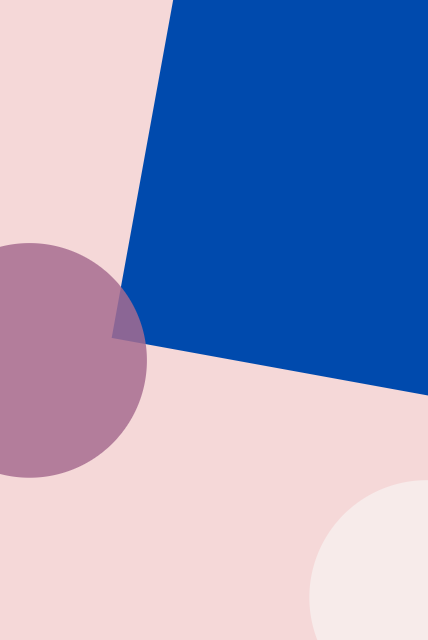
This background is drawn by a Shadertoy shader. Its source:

```glsl
// Flat paper-cut composition: a tilted blue sheet on a pink ground, overlapped
// by a translucent mauve disc, with a pale disc in the lower right corner.
// Each shape is a signed distance, antialiased and blended over the ground.

#define CANVAS_HEIGHT 1.5
#define SHEET_CORNER vec2(0.2617, 0.7080)
#define SHEET_TILT 0.1800
#define MAUVE_CENTER vec2(0.0693, 0.6553)
#define PALE_CENTER vec2(1.0000, 0.0996)
#define DISC_RADIUS 0.2750
#define MAUVE_OPACITY 0.84

const vec3 PINK  = vec3(0.961, 0.847, 0.847);
const vec3 BLUE  = vec3(0.000, 0.290, 0.680);
const vec3 MAUVE = vec3(0.651, 0.421, 0.564);
const vec3 PALE  = vec3(0.968, 0.920, 0.917);

float discDistance(vec2 p, vec2 center) {
    return length(p - center) - DISC_RADIUS;
}

// Quadrant opening up and right from its corner, turned clockwise by the tilt
float sheetDistance(vec2 p) {
    float c = cos(SHEET_TILT), s = sin(SHEET_TILT);
    vec2 d = p - SHEET_CORNER;
    vec2 q = vec2(c * d.x - s * d.y, s * d.x + c * d.y);
    return -min(q.x, q.y);
}

float coverage(float dist, float pixel) {
    return clamp(0.5 - dist / pixel, 0.0, 1.0);
}

void mainImage(out vec4 fragColor, in vec2 fragCoord) {
    float pixel = CANVAS_HEIGHT / iResolution.y;
    vec2 p = fragCoord * pixel;

    // Layers from back to front
    vec3 color = PINK;
    color = mix(color, BLUE, coverage(sheetDistance(p), pixel));
    color = mix(color, PALE, coverage(discDistance(p, PALE_CENTER), pixel));
    color = mix(color, MAUVE, MAUVE_OPACITY * coverage(discDistance(p, MAUVE_CENTER), pixel));

    fragColor = vec4(color, 1.0);
}
```
